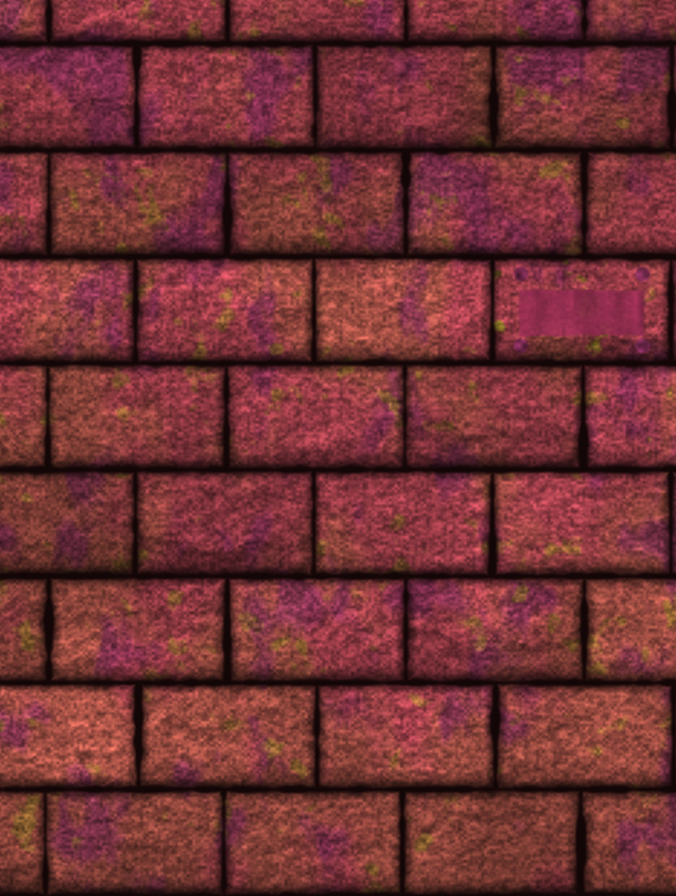
Write a WebGL 1 fragment shader that draws this texture.

```glsl
precision highp float;
// Weathered red sandstone wall in running bond: rough blocks, dark joints, one blank plaque.
// Block cells come from floor/fract; a noise height field lit from above gives the rock face,
// and layered noise adds grain, chips, magenta stains and moss.
uniform vec2 u_resolution;

// Lengths are in canvas heights.
const vec2 BLOCK = vec2(0.1992, 0.1189);      // about 3.8 across, 8.4 down
const float FIRST_JOINT = 0.268;              // in block widths, even courses
const vec2 JOINT_HALF = vec2(0.0017, 0.0024);
const float JOINT_WOBBLE = 0.0032;
const float RELIEF = 1.15;
const float GRAIN = 0.75;
const float CHIP_DARKNESS = 0.36;
const vec2 PLAQUE_CELL = vec2(2.0, 5.0);
const vec2 PLAQUE_HALF = vec2(0.069, 0.025);
const vec2 BOLT_OFFSET = vec2(0.068, 0.040);
const float BOLT_RADIUS = 0.010;

const vec3 SANDSTONE = vec3(0.565, 0.275, 0.235);
const vec3 ROSE = vec3(0.575, 0.225, 0.265);
const vec3 VIOLET = vec3(0.44, 0.15, 0.31);
const vec3 MOSS = vec3(0.44, 0.38, 0.12);
const vec3 MORTAR = vec3(0.075, 0.022, 0.025);
const vec3 PLAQUE = vec3(0.57, 0.17, 0.31);

float hash(vec2 p) {
  return fract(sin(dot(p, vec2(127.1, 311.7))) * 43758.545);
}

float noise(vec2 p) {
  vec2 i = floor(p), f = fract(p);
  f = f * f * (3.0 - 2.0 * f);
  return mix(mix(hash(i), hash(i + vec2(1.0, 0.0)), f.x),
             mix(hash(i + vec2(0.0, 1.0)), hash(i + 1.0), f.x), f.y);
}

float fbm(vec2 p) {
  float sum = 0.0, amp = 0.5;
  for (int i = 0; i < 4; i++) {
    sum += amp * noise(p);
    p = mat2(1.6, 1.2, -1.2, 1.6) * p + 7.3;
    amp *= 0.5;
  }
  return sum;
}

// Rock face: broad lumps plus finer, sideways-stretched ledges.
float rockHeight(vec2 p, vec2 seed) {
  return 0.6 * fbm(p * vec2(22.0, 30.0) + seed) + 0.4 * fbm(p * vec2(58.0, 85.0) + seed);
}

// Dark underside of a split ledge crossing the lower part of a block.
float chipShade(vec2 q, vec2 cell) {
  float bow = 5.0 * (hash(cell + 4.1) - 0.35);
  float ledge = -0.033 + 0.028 * hash(cell + 9.7) + bow * q.x * q.x
              + 0.035 * (fbm(q * 26.0 + cell * 5.3) - 0.5);
  float depth = ledge - q.y;
  float strength = smoothstep(0.25, 0.95, hash(cell + 2.6));
  return strength * smoothstep(0.0, 0.005, depth) * exp(-max(depth, 0.0) / 0.024);
}

void main() {
  vec2 p = gl_FragCoord.xy / u_resolution.y;
  float pixel = 1.0 / u_resolution.y;

  // Block cell and position q from its centre
  float course = floor(p.y / BLOCK.y);
  float shift = FIRST_JOINT + 0.5 * mod(course, 2.0) + 0.03 * (hash(vec2(course, 3.0)) - 0.5);
  vec2 grid = vec2(p.x / BLOCK.x - shift, p.y / BLOCK.y);
  vec2 cell = floor(grid);
  vec2 q = (fract(grid) - 0.5) * BLOCK;
  vec2 seed = cell * vec2(17.3, 9.1);

  // Distance to the ragged joints
  vec2 rag = vec2(noise(p * 75.0), noise(p * 75.0 + 31.0)) - 0.35;
  vec2 edge = 0.5 * BLOCK - abs(q) - JOINT_HALF - JOINT_WOBBLE * rag;
  float gap = smoothstep(0.62, 0.8, noise(p * vec2(9.0, 16.0) + 50.0));
  edge.x -= 0.0025 * gap;
  float inside = min(edge.x, edge.y);

  // Light from above on the relief, with shaded block edges
  vec2 lightStep = vec2(-0.0012, 0.0030);
  float slope = rockHeight(p, seed) - rockHeight(p + lightStep, seed);
  float light = 1.0 + RELIEF * 1.9 * slope;
  light *= 0.87 + 0.24 * hash(cell + 6.2);
  light *= mix(0.55, 1.0, smoothstep(0.0, 0.011, inside));
  light *= mix(0.62, 1.0, smoothstep(-0.5 * BLOCK.y, -0.24 * BLOCK.y, q.y));
  light *= 1.0 - CHIP_DARKNESS * chipShade(q, cell);
  light *= 0.82 + 0.36 * fbm(p * vec2(13.0, 6.0) + 20.0);
  float grain = 0.6 * noise(p * 310.0) + 0.4 * noise(p * 165.0 + 11.0) - 0.5;
  light *= 1.0 + GRAIN * grain;

  // Stains: rose towards the top, violet blotches, moss flecks
  float blotch = fbm(p * vec2(13.0, 8.0) + 3.0);
  float rose = smoothstep(0.36, 0.62, blotch + 0.20 * (p.y - 0.5));
  float violet = smoothstep(0.54, 0.72, fbm(p * vec2(24.0, 15.0) + 70.0) + 0.06 * p.y);
  float moss = smoothstep(0.62, 0.76, fbm(p * 36.0 + 90.0));
  vec3 stone = mix(SANDSTONE, ROSE, rose);
  stone = mix(stone, VIOLET, 0.65 * violet);

  // Blank plaque with four corner bolts
  float here = 1.0 - step(0.5, distance(cell, PLAQUE_CELL));
  stone = mix(stone, MOSS * 1.2, min(1.0, moss * (0.55 + 0.4 * here)));
  vec2 box = abs(q + vec2(0.0, 0.003)) - PLAQUE_HALF + 0.003 * (noise(p * 120.0) - 0.5);
  float plate = here * (1.0 - smoothstep(-pixel, pixel + 0.001, max(box.x, box.y)));
  float boltDist = length(abs(q) - BOLT_OFFSET);
  float bolt = here * (1.0 - smoothstep(BOLT_RADIUS - 0.004, BOLT_RADIUS, boltDist));
  vec3 color = stone * light;
  float streak = 0.86 + 0.28 * noise(p * vec2(110.0, 18.0));
  color = mix(color, PLAQUE * streak * (1.0 + 0.15 * grain), 0.9 * plate);
  color = mix(color, VIOLET * (0.5 + 1.1 * noise(p * 140.0)), 0.85 * bolt);

  // Joints
  float face = smoothstep(-0.001 - pixel, 0.0018 + pixel, inside);
  gl_FragColor = vec4(mix(MORTAR, color, face), 1.0);
}
```
